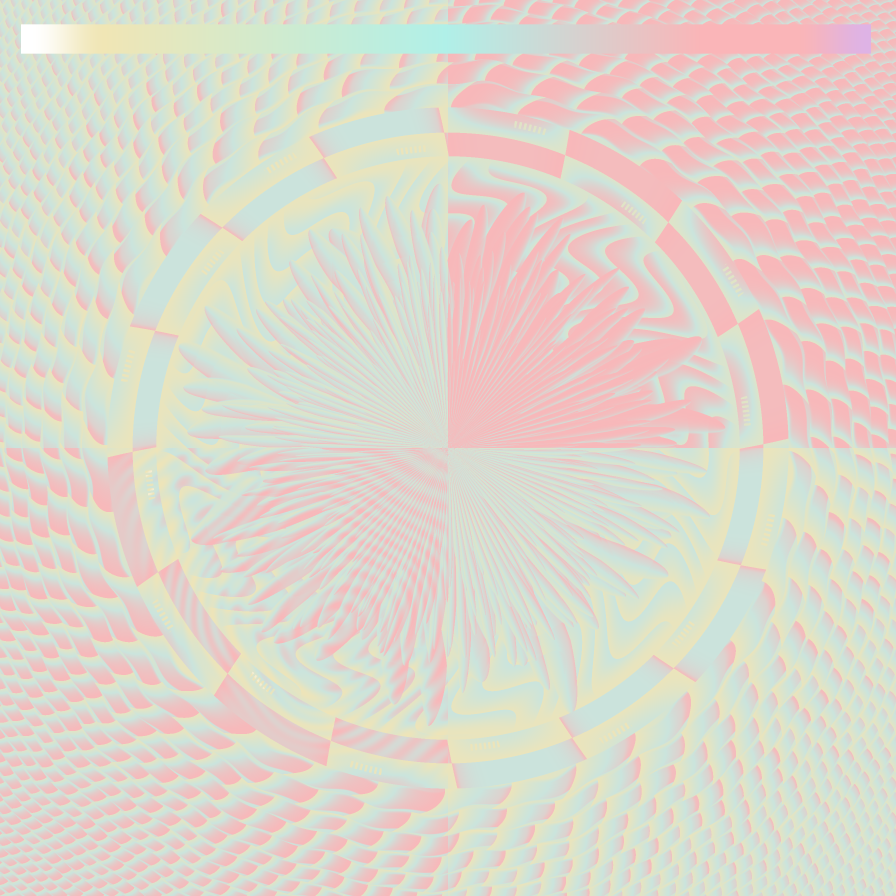
A WebGL 2 fragment shader for this background:

```glsl
#version 300 es
precision highp float;
// Pastel radial petals in four tinted quadrants, with a chequered ring and a colour bar.

uniform vec2 u_resolution;
out vec4 fragColor;

const float TAU = 6.2831853;
const vec3 WHITE = vec3(1.0);
const vec3 YELLOW = vec3(0.94, 0.90, 0.71);
const vec3 CYAN = vec3(0.69, 0.94, 0.91);
const vec3 MIST = vec3(0.785, 0.90, 0.87);     // muted cyan of the petals
const vec3 PINK = vec3(0.98, 0.71, 0.72);
const vec3 LILAC = vec3(0.87, 0.70, 0.90);
const vec3 HAZE = vec3(0.88, 0.84, 0.82);
const float HAZE_AMOUNT = 0.09;

const float RING_RADIUS = 0.352;
const float RING_INNER = 0.925;    // in ring radii
const float RING_OUTER = 1.080;
const float SEGMENTS = 16.0;
const float SEGMENT_TURN = 0.012;
const vec2 BAR_MIN = vec2(0.0234, 0.940);
const vec2 BAR_MAX = vec2(0.9720, 0.973);
const vec2 RIPPLE_CENTRE = vec2(-0.129, -0.197);
const float RIPPLE_FREQ = 370.0;
const int RAY_LAYERS = 8;
const int SAMPLES = 3;             // per axis

float hash(vec2 p) {
    return fract(sin(dot(p, vec2(127.1, 311.7))) * 43758.5453);
}

vec3 palette(float t, vec3 middle) {
    vec3 c = mix(WHITE, YELLOW, smoothstep(0.01, 0.10, t));
    c = mix(c, middle, clamp((t - 0.10) / 0.40, 0.0, 1.0));
    c = mix(c, PINK, clamp((t - 0.50) / 0.30, 0.0, 1.0));
    return mix(c, LILAC, smoothstep(0.91, 1.0, t));
}

// Rows of scales outside the ring, shrinking towards the corners.
float scales(float rho, float angle) {
    float wave = 0.12 * sin(angle * 16.0) + 0.08 * sin(angle * 37.0 + 1.0);
    float s = max(4.2 * (pow(rho, 2.6) - pow(RING_OUTER, 2.6)) + wave, 0.0);
    float row = floor(s);
    float y = fract(s);
    float count = SEGMENTS * (2.0 + row);
    float a = angle / TAU * count + hash(vec2(row, 3.0)) + 0.35 * y * y;
    float x = fract(a);
    float jitter = hash(vec2(mod(floor(a), count), row));
    float start = smoothstep(0.0, 0.3, y + 0.25 * jitter);
    float tip = 1.0 - smoothstep(0.82, 0.9, y + 0.25 * (x - 0.6) - 0.1 * jitter);
    float v = x * start * mix(0.35, 1.0, tip) * (0.85 + 0.2 * jitter);
    return mix(v, 0.5, 0.25 * smoothstep(1.2, 1.9, rho));
}

// Long rays with rounded tips; finer and shorter layers lie on top.
float rays(float rho, float angle) {
    float rim = fract(angle / TAU * 48.0 + 0.9 * sin(rho * 19.0 + angle * 9.0));
    float v = 0.03 + 0.5 * rim * smoothstep(RING_INNER, 0.84, rho);
    for (int i = 0; i < RAY_LAYERS; i++) {
        float layer = float(i);
        float count = 32.0 + 13.0 * layer;
        float bend = 0.3 * sin(rho * 7.0 + angle * 5.0 + layer);
        float a = angle / TAU * count + bend + hash(vec2(layer, 9.0));
        float jitter = hash(vec2(mod(floor(a), count), layer + 20.0));
        float reach = mix(0.5, 0.93, jitter) - 0.045 * layer;
        float width = 0.92 * sqrt(clamp((reach - rho) / (0.22 * reach), 0.0, 1.0));
        float x = (fract(a) - 0.5) / max(width, 0.001) + 0.5;
        float leftSide = smoothstep(0.0, 0.12, x);
        float cover = leftSide * step(x, 1.0) * step(rho, reach);
        v = mix(v, 0.05 + 0.92 * x, cover * 0.9);
    }
    return v;
}

// Blocks that alternate between the two sides of the ring line.
float ringBlocks(float rho, float angle) {
    float a = (angle - SEGMENT_TURN) / TAU * SEGMENTS - 0.5 * (rho - 1.0);
    float along = fract(a);
    float side = mod(floor(a), 2.0) < 0.5 ? 1.0 : -1.0;
    float depth = (rho - 1.0) * side;
    float distanceOut = abs(rho - 1.0) / 0.08;
    if (depth > 0.0) return mix(0.52, 0.95, pow(abs(2.0 * along - 1.0), 6.0));
    float gap = 0.01 + 0.45 * distanceOut * sin(along * TAU * 0.5);
    float dash = step(0.0, sin(angle * 420.0)) * step(abs(along - 0.3), 0.13)
               * step(abs(distanceOut - 0.6), 0.13);
    return mix(gap, 0.0, dash);
}

vec3 background(vec2 p) {
    float rho = length(p) / RING_RADIUS;
    float angle = atan(p.y, p.x);
    float v;
    if (rho > RING_OUTER) v = scales(rho, angle);
    else if (rho < RING_INNER) v = rays(rho, angle);
    else v = ringBlocks(rho, angle);
    v = clamp(v, 0.0, 1.0);

    // Each quadrant bends the same value into its own tint.
    bool right = p.x > 0.0;
    bool top = p.y > 0.0;
    vec3 tone = vec3(0.13, 0.655, 1.7);    // low, high, bend
    if (right && top) tone = vec3(0.26, 0.80, 4.2);
    if (!right && !top) tone = vec3(0.17, 0.78, 2.4);
    float t = mix(tone.x, tone.y, 1.0 - pow(1.0 - v, tone.z));
    t = mix(t, 0.8, 0.8 * smoothstep(0.78, 0.95, v));

    // Rippled interference in the lower left of the disc.
    if (!right && !top) {
        float bend = 0.012 * sin(p.x * 31.0) * sin(p.y * 27.0);
        float ripple = sin((length(p - RIPPLE_CENTRE) + bend) * RIPPLE_FREQ);
        t -= 0.11 * (0.3 + 0.7 * ripple) * (1.0 - smoothstep(0.95, 1.1, rho));
    }
    return mix(palette(t, MIST), HAZE, HAZE_AMOUNT);
}

void main() {
    float size = min(u_resolution.x, u_resolution.y);
    vec3 colour = vec3(0.0);
    for (int i = 0; i < SAMPLES * SAMPLES; i++) {
        vec2 offset = (vec2(i % SAMPLES, i / SAMPLES) + 0.5) / float(SAMPLES) - 0.5;
        vec2 uv = (gl_FragCoord.xy + offset - 0.5 * u_resolution) / size + 0.5;
        bool inBar = all(greaterThan(uv, BAR_MIN)) && all(lessThan(uv, BAR_MAX));
        float along = (uv.x - BAR_MIN.x) / (BAR_MAX.x - BAR_MIN.x);
        colour += inBar ? palette(along, CYAN) : background(uv - 0.5);
    }
    fragColor = vec4(colour / float(SAMPLES * SAMPLES), 1.0);
}
```
